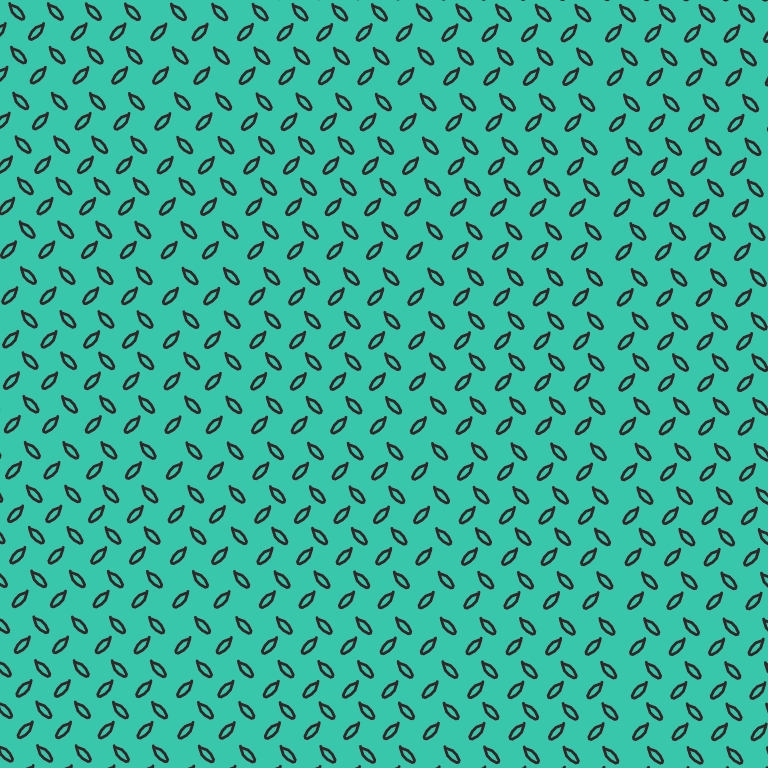
A Shadertoy shader for this pattern:

```glsl
// Staggered rows of small outlined leaves, tilting left and right in turn, on teal.

float segment(vec2 p, vec2 a, vec2 b) {
    vec2 ab = b - a;
    return length(p - a - ab * clamp(dot(p - a, ab) / dot(ab, ab), 0.0, 1.0));
}

// Distance to the centre line of a leaf that leans from upper left to lower right
float leafOutline(vec2 p) {
    vec2 q = vec2(dot(p, vec2(0.69, 0.72)), dot(p, vec2(0.72, -0.69)));
    vec2 s = vec2(q.x, abs(q.y));
    float d = segment(s, vec2(-9.6, 0.2), vec2(-2.8, 3.5));
    d = min(d, segment(s, vec2(-2.8, 3.5), vec2(3.0, 3.5)));
    d = min(d, segment(s, vec2(3.0, 3.5), vec2(8.7, 1.7)));
    d = min(d, segment(s, vec2(8.7, 1.7), vec2(9.7, 0.0)));
    // Stem tick at the upper tip
    return min(d, segment(q, vec2(-9.4, 0.0), vec2(-10.9, 0.7)));
}

// Uneven column spacing: gaps widen in a sawtooth, with a dip near the left
float columnDrift(float col, float first, float period, float dip) {
    float dx = col - 2.8;
    return 5.0 * (0.5 - fract((col - first) / period)) - dip * exp(-dx * dx / 3.5);
}

// Centre of the left-leaning leaf in a cell, before column drift
vec2 cellCentre(vec2 cell) {
    float sway = 1.3 * cos(0.64 * (cell.y - 5.0));
    float bob = 1.6 * cos(1.5708 * (cell.y - 2.5));
    return vec2(17.3 + 40.6 * cell.x + 1.55 * cell.y + sway,
                13.0 + 43.65 * cell.y + 0.12 * cell.x + bob);
}

void mainImage(out vec4 fragColor, in vec2 fragCoord) {
    // The canvas is 768 units high, with y running down
    float unit = 768.0 / iResolution.y;
    vec2 p = vec2(fragCoord.x, iResolution.y - fragCoord.y) * unit;

    float row = floor((p.y - 13.0) / 43.65);
    float col = floor((p.x - 17.0 - 1.55 * row) / 40.6);

    // Nearest leaf among the neighbouring cells
    float d = 1e3;
    for (int j = -1; j <= 1; j++) {
        for (int i = -1; i <= 2; i++) {
            vec2 cell = vec2(col + float(i), row + float(j));
            vec2 centre = cellCentre(cell);

            vec2 left = p - centre;
            left.x -= columnDrift(cell.x, 4.0, 5.5, 3.8);
            d = min(d, leafOutline(left));

            vec2 right = p - centre - vec2(-15.6, 20.0);
            right.x -= columnDrift(cell.x, 5.9, 4.55, 4.2)
                     + 2.4 * smoothstep(9.0, 12.0, cell.x) - 0.7;
            d = min(d, leafOutline(vec2(-right.x, right.y)));
        }
    }

    float ink = 1.0 - smoothstep(-0.6 * unit, 0.6 * unit, d - 1.4);
    vec3 teal = vec3(0.22, 0.78, 0.67);
    vec3 charcoal = vec3(0.20, 0.15, 0.16);
    fragColor = vec4(mix(teal, charcoal, ink), 1.0);
}
```
